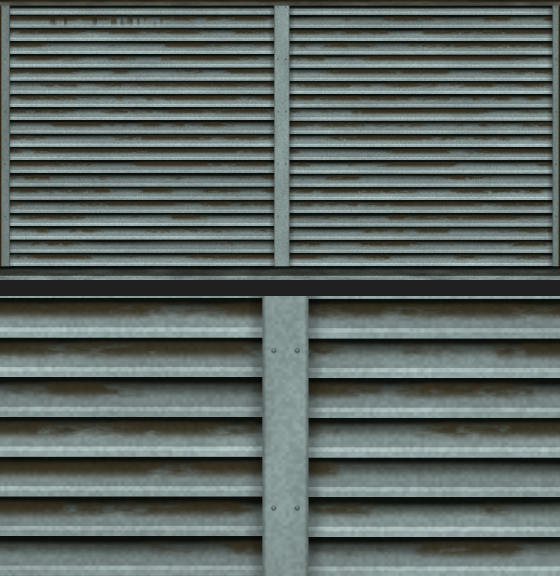
Top, the full canvas; bottom, a detail of the centre.
Give the GLSL for this texture, as a Shadertoy shader.

```glsl
// Weathered grey metal louvre: two panels of twenty slats between riveted posts.

// Layout, in canvas heights, measured from the top left
const float PITCH = 0.04727;
const float FIRST_EDGE = 0.0521;
const float BEAM_BOTTOM = 0.0200;
const float SLATS_BOTTOM = 0.9510;
const float SILL_TOP = 0.9850;
const float SIDE_POST = 0.0350;
const float MID_POST = 0.0275;
const float MID_X = 1.0065;
const float RIVET_PITCH = 0.1875;
const float RIVET_START = 0.0235;
const float RIVET_RADIUS = 0.0030;

// Wear
const float RUST_AMOUNT = 0.75;
const float GRAIN = 0.065;
const float ROW_VARIATION = 0.07;

// Colours
const vec3 GAP = vec3(0.045, 0.060, 0.045);
const vec3 SHADE = vec3(0.24, 0.265, 0.245);
const vec3 FACE = vec3(0.48, 0.54, 0.535);
const vec3 LIP = vec3(0.55, 0.62, 0.615);
const vec3 HIGHLIGHT = vec3(0.64, 0.71, 0.71);
const vec3 POST = vec3(0.52, 0.59, 0.58);
const vec3 RUST = vec3(0.19, 0.155, 0.085);
const vec3 BEAM = vec3(0.30, 0.31, 0.28);

float hash(vec2 p) {
    vec3 q = fract(vec3(p.xyx) * 0.1031);
    q += dot(q, q.yzx + 33.33);
    return fract((q.x + q.y) * q.z);
}

float noise(vec2 p) {
    vec2 i = floor(p), f = fract(p);
    f = f * f * (3.0 - 2.0 * f);
    return mix(mix(hash(i), hash(i + vec2(1, 0)), f.x),
               mix(hash(i + vec2(0, 1)), hash(i + vec2(1, 1)), f.x), f.y);
}

float fbm(vec2 p) {
    float sum = 0.0, amp = 0.5;
    for (int i = 0; i < 4; i++) {
        sum += amp * noise(p);
        p = p * 2.03 + 17.0;
        amp *= 0.5;
    }
    return sum;
}

// Smooth step centred on an edge
float over(float edge, float x, float aa) {
    return smoothstep(edge - aa, edge + aa, x);
}

vec3 slats(vec2 p, float px) {
    float side = step(MID_X, p.x);
    float t = (p.y - FIRST_EDGE - side * 0.001) / PITCH;
    float row = floor(t), f = fract(t), aa = 0.7 * px / PITCH;
    vec2 id = vec2(row + 40.0, side * 31.0 + 7.0);

    // Shadow fading into the sloped face, then the folded lip
    float depth = 0.10 + 0.07 * noise(vec2(p.x * 5.0, id.x * 3.7 + id.y));
    vec3 col = mix(GAP, SHADE, smoothstep(depth - 0.05, depth + 0.12, f));
    col = mix(col, FACE, smoothstep(depth + 0.06, 0.56, f));
    col = mix(col, HIGHLIGHT, over(0.74, f, aa));
    col = mix(col, LIP, over(0.85, f, aa));
    col *= 1.0 + ROW_VARIATION * (2.0 * hash(id) - 1.0);
    col *= 0.90 + 0.2 * fbm(vec2(p.x * 6.0, id.x * 5.3 + f * 1.5));

    // Rust and grime under the lip above, heavier on the upper rows
    float patches = fbm(vec2(p.x * 9.0 + id.y, id.x * 7.1));
    patches *= 0.55 + 0.75 * fbm(vec2(p.x * 60.0, p.y * 170.0));
    float rust = smoothstep(0.34, 0.56, patches + 0.10 * (1.0 - p.y));
    rust *= smoothstep(0.05, 0.18, f) * (1.0 - smoothstep(0.28, 0.62, f));
    col = mix(col, RUST, RUST_AMOUNT * rust);

    // Dark drips on the second slat of the left panel
    float drip = smoothstep(0.52, 0.78, noise(vec2(p.x * 85.0, 3.0 + p.y * 9.0)));
    drip *= smoothstep(0.14, 0.20, p.x) * (1.0 - smoothstep(0.52, 0.62, p.x));
    drip *= step(0.0, row) * step(row, 0.0) * (1.0 - smoothstep(0.45, 0.95, f));
    col = mix(col, RUST * 0.8, 0.6 * drip);

    // Cast shadows beside the posts and below the beam
    float gapToPost = min(abs(p.x - MID_X) - MID_POST, min(p.x, 2.0 - p.x) - SIDE_POST + 0.008);
    col *= mix(0.72, 1.0, smoothstep(0.0, 0.022, gapToPost));
    col = mix(GAP, col, smoothstep(BEAM_BOTTOM + 0.004, BEAM_BOTTOM + 0.015, p.y));
    return mix(col, GAP, over(1.0, f, aa));
}

// x runs across the post from its centre; rivets sit at plus and minus offset
vec3 post(vec2 p, float x, float halfWidth, float offset, float px) {
    vec3 col = POST * (0.88 + 0.22 * fbm(p * vec2(28.0, 9.0)));
    col *= mix(0.72, 1.0, smoothstep(0.0, 0.006, halfWidth - abs(x)));
    float y = (fract((p.y - RIVET_START) / RIVET_PITCH + 0.5) - 0.5) * RIVET_PITCH;
    float d = length(vec2(abs(x) - offset, y));
    col = mix(col, col * 0.62, 1.0 - over(RIVET_RADIUS, d, px));
    float glint = length(vec2(abs(x) - offset, y + 0.001));
    return mix(col, HIGHLIGHT, 0.6 * (1.0 - over(RIVET_RADIUS * 0.45, glint, px)));
}

void mainImage(out vec4 fragColor, in vec2 fragCoord) {
    float px = 1.0 / iResolution.y, aa = 0.7 * px;
    vec2 p = vec2(2.0 * fragCoord.x / iResolution.x, 1.0 - fragCoord.y * px);
    vec3 col = slats(p, px);

    // Centre post and the two side posts
    float x = p.x - MID_X, edge = min(p.x, 2.0 - p.x);
    float sideWidth = p.x < 1.0 ? SIDE_POST : SIDE_POST - 0.008;
    col = mix(col, post(p, x, MID_POST, 0.014, px), over(-MID_POST, -abs(x), aa));
    vec3 sidePost = 0.84 * post(p, edge - 0.5 * sideWidth, 0.5 * sideWidth, 0.0, px);
    sidePost = mix(RUST, sidePost, over(0.005, edge, aa));
    col = mix(col, sidePost, 1.0 - over(sideWidth, edge, aa));

    // Top beam, bottom recess and sill
    float dirt = fbm(p * vec2(14.0, 70.0));
    vec3 beam = mix(RUST * 0.8, BEAM, smoothstep(0.0, 0.013, p.y)) * (0.7 + 0.6 * dirt);
    col = mix(beam, col, over(BEAM_BOTTOM, p.y, aa));
    vec3 recess = mix(GAP, SHADE * 0.9, smoothstep(0.004, 0.017, p.y - SLATS_BOTTOM));
    col = mix(col, recess * (0.6 + 0.8 * dirt), over(SLATS_BOTTOM, p.y, aa));
    vec3 sill = FACE * (0.72 + 0.6 * dirt);
    col = mix(col, sill, over(SILL_TOP, p.y, aa));

    // Fine surface grain
    col *= 1.0 + GRAIN * (2.0 * noise(p * 230.0) - 1.0);
    fragColor = vec4(clamp(col, 0.0, 1.0), 1.0);
}
```
